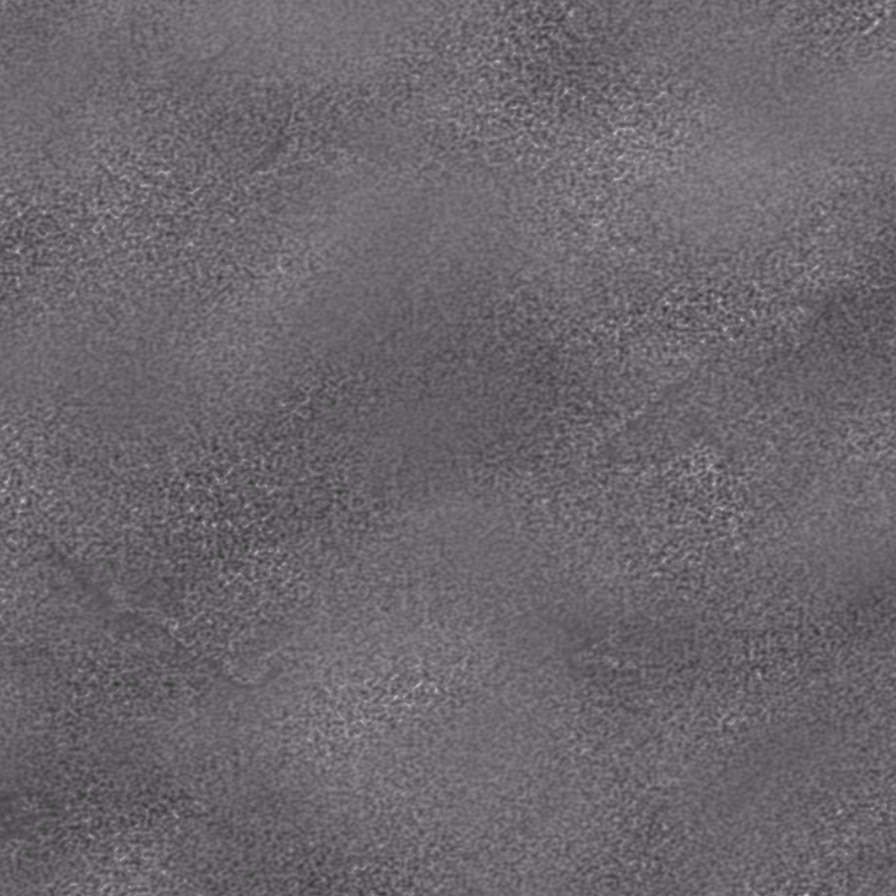
Write a Shadertoy shader that draws this texture.

```glsl
// Dark grey slate: cloudy mineral patches, fine pitted grain and faint broken cleft edges.

const vec3  STONE_TINT    = vec3(1.008, 0.986, 1.008);
const float BASE_GREY     = 0.413;
const float LIGHT_FALL    = 0.028;            // brighter top, darker bottom
const float CLOUD_DEPTH   = 0.088;
const vec2  CLOUD_SCALE   = vec2(2.6, 4.2);   // wider than tall
const float CLOUD_TILT    = 0.30;             // radians, rising to the right
const float GRAIN_DEPTH   = 0.185;
const vec2  GRAIN_SCALE   = vec2(165.0, 205.0);
const vec2  MOTTLE_SCALE  = vec2(62.0, 88.0);
const float FLECK_DEPTH   = 0.13;
const float CLEFT_DEPTH   = 0.075;
const float CLEFT_WIDTH   = 0.030;
const vec2  CLEFT_SCALE   = vec2(2.2, 3.4);

// Integer hash turned into a unit gradient
vec2 gradientAt(ivec2 cell) {
    uvec2 q = uvec2(cell + 32768);
    uint h = q.x * 1597334677u ^ q.y * 3812015801u;
    h = (h ^ (h >> 15)) * 2246822519u;
    h = (h ^ (h >> 13)) * 3266489917u;
    h ^= h >> 16;
    float angle = float(h & 65535u) * (6.2831853 / 65536.0);
    return vec2(cos(angle), sin(angle));
}

// Gradient noise, about -0.7 to 0.7
float gradientNoise(vec2 p) {
    vec2 cell = floor(p);
    vec2 f = p - cell;
    ivec2 i = ivec2(cell);
    vec2 u = f * f * f * (f * (f * 6.0 - 15.0) + 10.0);
    float a = dot(gradientAt(i), f);
    float b = dot(gradientAt(i + ivec2(1, 0)), f - vec2(1.0, 0.0));
    float c = dot(gradientAt(i + ivec2(0, 1)), f - vec2(0.0, 1.0));
    float d = dot(gradientAt(i + ivec2(1, 1)), f - vec2(1.0, 1.0));
    return mix(mix(a, b, u.x), mix(c, d, u.x), u.y);
}

float fbm(vec2 p) {
    float sum = 0.0, amplitude = 1.0;
    for (int octave = 0; octave < 5; octave++) {
        sum += amplitude * gradientNoise(p);
        p = mat2(1.6, 1.2, -1.2, 1.6) * p + 17.3;
        amplitude *= 0.52;
    }
    return sum;
}

vec2 rotate(vec2 p, float angle) {
    float c = cos(angle), s = sin(angle);
    return vec2(c * p.x + s * p.y, c * p.y - s * p.x);
}

// Bright lip beside a dark groove along a noise contour, broken into stretches
float cleftEdges(vec2 p) {
    float height = fbm(p * CLEFT_SCALE + 41.0);
    float lip    = exp(-pow((height - CLEFT_WIDTH) / CLEFT_WIDTH, 2.0));
    float groove = exp(-pow((height + CLEFT_WIDTH) / CLEFT_WIDTH, 2.0));
    float present = smoothstep(0.05, 0.40, gradientNoise(p * 5.0 + 73.0));
    return (lip - groove) * present;
}

void mainImage(out vec4 fragColor, in vec2 fragCoord) {
    vec2 uv = fragCoord / iResolution.y;
    vec2 tilted = rotate(uv, CLOUD_TILT);

    // Broad patches, bent by a slow warp
    vec2 warp = vec2(gradientNoise(uv * 3.0 + 5.0), gradientNoise(uv * 3.0 + 29.0));
    float clouds = fbm(tilted * CLOUD_SCALE + 0.5 * warp + 11.0);

    // Grain, rougher in some patches than in others
    float roughness = clamp(1.0 + 0.9 * fbm(tilted * vec2(4.0, 6.5) + 57.0), 0.55, 1.6);
    float fine   = gradientNoise(uv * GRAIN_SCALE);
    float cross  = gradientNoise(rotate(uv, 0.7) * GRAIN_SCALE * 0.83 + 19.0);
    float mottle = gradientNoise(rotate(uv, 0.12) * MOTTLE_SCALE + 7.0);
    float grain  = 0.66 * fine + 0.55 * cross + 0.28 * mottle;

    // Sparse pale flecks on the roughest spots
    float flecks = smoothstep(0.30, 0.62, cross + 0.3 * mottle) * smoothstep(0.9, 1.5, roughness);

    // Combine
    float grey = BASE_GREY + LIGHT_FALL * (uv.y - 0.5);
    grey += CLOUD_DEPTH * clouds;
    grey += GRAIN_DEPTH * roughness * grain;
    grey += FLECK_DEPTH * flecks;
    grey += CLEFT_DEPTH * cleftEdges(tilted) * (0.6 + 1.2 * fine);

    fragColor = vec4(clamp(grey * STONE_TINT, 0.0, 1.0), 1.0);
}
```
